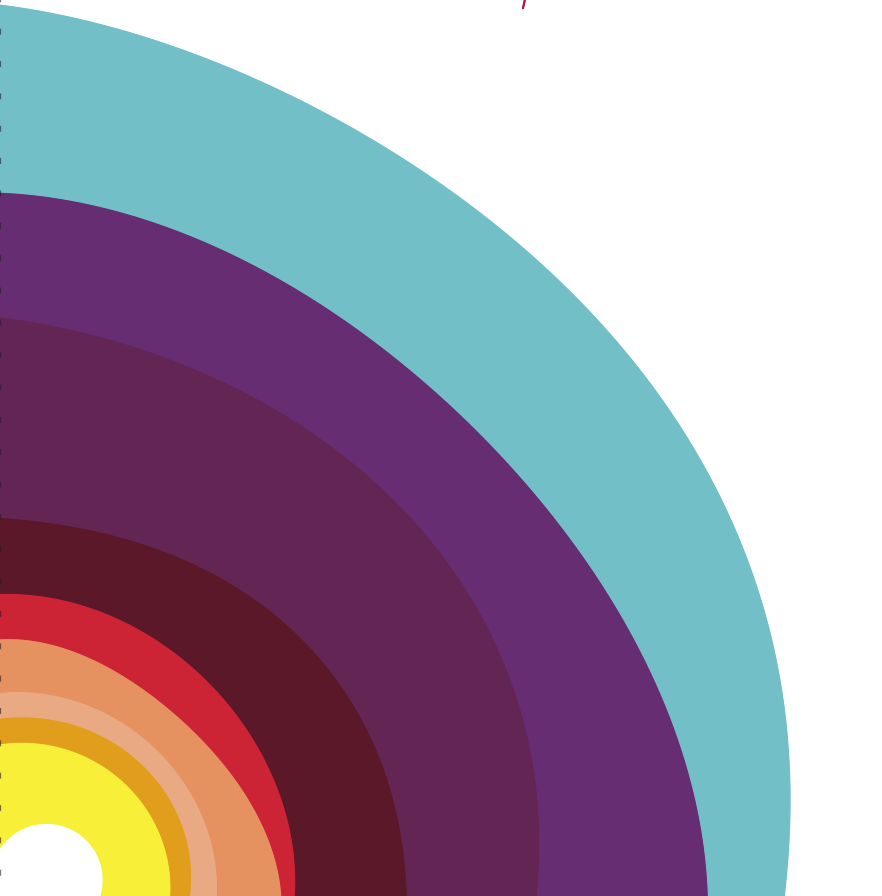
Reproduce this background procedurally as a Shadertoy shader.

```glsl
// Nested rainbow-like bands around the lower left corner on white.
// Each band is a polar curve: its radius blends from the floor to the left
// wall, bent by a cubic that vanishes at both ends.

const float HALF_PI = 1.5707963;

// Antialiased coverage of a signed distance, negative inside.
float coverage(float dist) {
    float pixel = 1.0 / iResolution.y;
    return 1.0 - smoothstep(-0.6 * pixel, 0.6 * pixel, dist);
}

// Signed radial distance to a bent quarter arc; polar = (radius, turn 0..1).
float bentArc(vec2 polar, float floorRadius, float wallRadius, vec4 bend) {
    float t = polar.y;
    float s = 2.0 * t - 1.0;
    float bulge = bend.x + s * (bend.y + s * (bend.z + s * bend.w));
    return polar.x - mix(floorRadius, wallRadius, t) - t * (1.0 - t) * bulge;
}

void paintBand(inout vec3 color, vec3 paint, vec2 polar,
               float floorRadius, float wallRadius, vec4 bend) {
    color = mix(color, paint, coverage(bentArc(polar, floorRadius, wallRadius, bend)));
}

float segmentDistance(vec2 p, vec2 a, vec2 b) {
    vec2 ab = b - a;
    return length(p - a - ab * clamp(dot(p - a, ab) / dot(ab, ab), 0.0, 1.0));
}

void mainImage(out vec4 fragColor, in vec2 fragCoord) {
    vec2 p = fragCoord / iResolution.y;
    p.x *= 0.984375 * iResolution.y / iResolution.x;
    vec2 polar = vec2(length(p), atan(p.y, p.x) / HALF_PI);
    vec3 color = vec3(1.0);

    // Cool outer bands
    paintBand(color, vec3(0.45, 0.75, 0.78), polar, 0.876, 0.995, vec4(-0.033, -0.167, 0.015, 0.109));
    paintBand(color, vec3(0.40, 0.176, 0.447), polar, 0.790, 0.785, vec4(-0.177, -0.012, 0.13, 0.0));
    paintBand(color, vec3(0.388, 0.145, 0.325), polar, 0.599, 0.646, vec4(0.003, -0.094, -0.02, 0.029));

    // Warm inner bands
    paintBand(color, vec3(0.353, 0.094, 0.16), polar, 0.454, 0.422, vec4(0.005, -0.058, -0.04, 0.015));
    paintBand(color, vec3(0.80, 0.137, 0.208), polar, 0.329, 0.337, vec4(0.0, 0.0, 0.025, 0.0));
    paintBand(color, vec3(0.898, 0.569, 0.376), polar, 0.314, 0.2865, vec4(-0.074, 0.003, 0.07, 0.0));
    paintBand(color, vec3(0.914, 0.667, 0.514), polar, 0.242, 0.2266, vec4(0.017, -0.006, 0.01, 0.0));
    paintBand(color, vec3(0.882, 0.62, 0.114), polar, 0.212, 0.198, vec4(0.041, -0.018, 0.0, 0.0));
    paintBand(color, vec3(0.973, 0.94, 0.22), polar, 0.190, 0.1693, vec4(0.028, -0.01, 0.0, 0.0));

    // White core
    color = mix(color, vec3(1.0), coverage(length(p - vec2(0.052, 0.018)) - 0.0625));

    // Faint dashes down the left wall
    float dashY = abs(fract((p.y - 0.026) / 0.0361 + 0.5) - 0.5) * 0.0361;
    float dash = coverage(max(dashY - 0.0033, p.x - 0.0013));
    color = mix(color, vec3(0.15, 0.1, 0.15), 0.6 * dash);

    // Short crimson stroke at the top edge
    float stroke = segmentDistance(p, vec2(0.5865, 1.003), vec2(0.5837, 0.991));
    color = mix(color, vec3(0.68, 0.1, 0.28), coverage(stroke - 0.0013));

    fragColor = vec4(color, 1.0);
}
```
